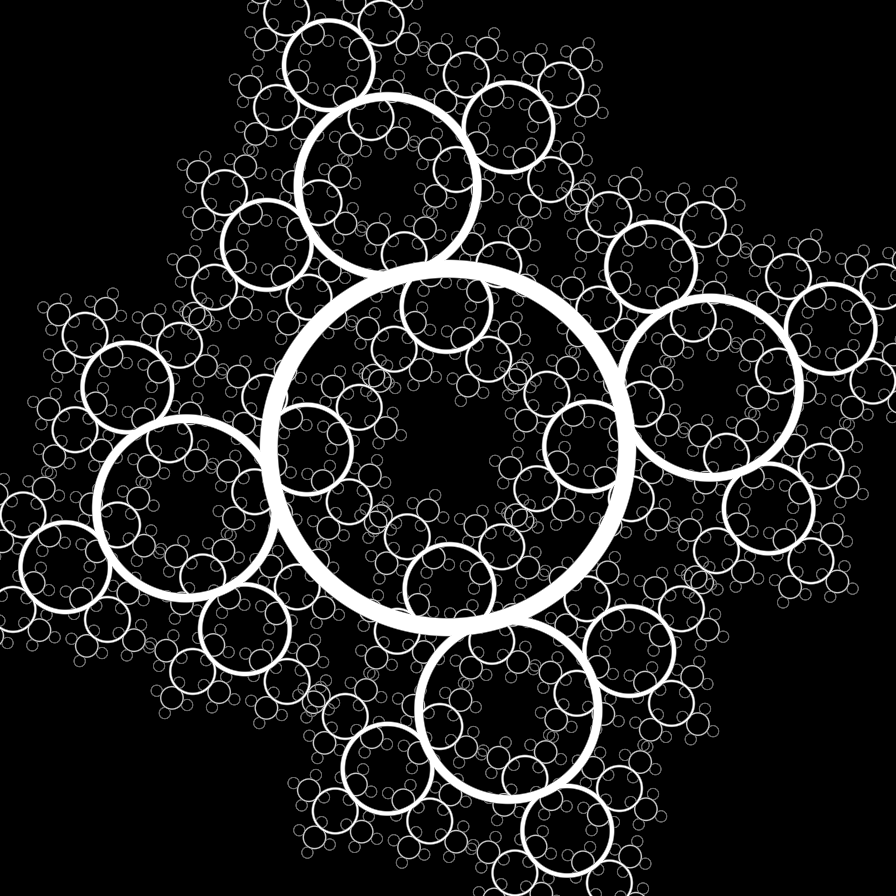
A WebGL 2 fragment shader for this pattern:

```glsl
#version 300 es
precision highp float;

uniform vec2 u_resolution;
out vec4 fragColor;

const int   LAST_LEVEL  = 5;       // depth of the ring tree
const int   BRANCHES    = 4;       // children of each ring
const float ROOT_RADIUS = 0.2;     // in canvas units
const float SHRINK      = 0.5;     // child radius / parent radius
const float SPACING     = 1.5;     // child distance / parent radius
const float TWIST       = 0.2265;  // added turn per level, radians
const float HALF_STROKE = 0.05;    // half line width / radius
const float REACH       = 3.0;     // bound of a subtree / its radius
const float SOFTNESS    = 1.4;     // edge filter width in pixels
const int   MAX_STEPS   = 4096;
const float QUARTER     = 1.57079633;

// Share of the filter footprint covered by a ring's stroke.
float ringCoverage(float dist, float radius, float footprint) {
    float d = (dist - radius) / footprint;
    float h = HALF_STROKE * radius / footprint;
    return clamp(d + h + 0.5, 0.0, 1.0) - clamp(d - h + 0.5, 0.0, 1.0);
}

// Depth-first walk of the tree, skipping subtrees out of reach.
float ringTree(vec2 p, float footprint) {
    vec2 center[LAST_LEVEL + 1];
    int nextChild[LAST_LEVEL + 1];
    center[0] = vec2(0.0);
    nextChild[0] = 0;

    float ink = ringCoverage(length(p), ROOT_RADIUS, footprint);
    float radius = ROOT_RADIUS;
    int level = 0;

    for (int i = 0; i < MAX_STEPS; i++) {
        // Return to the parent once a node is finished.
        if (level == LAST_LEVEL || nextChild[level] == BRANCHES) {
            if (level == 0) break;
            level--;
            radius /= SHRINK;
            continue;
        }

        float angle = TWIST * float(level + 1) + QUARTER * float(nextChild[level]);
        nextChild[level]++;
        vec2 c = center[level] + SPACING * radius * vec2(cos(angle), sin(angle));
        float childRadius = radius * SHRINK;
        float dist = length(p - c);
        if (dist > REACH * childRadius + footprint) continue;

        // Draw the child and descend into it.
        ink = max(ink, ringCoverage(dist, childRadius, footprint));
        level++;
        radius = childRadius;
        center[level] = c;
        nextChild[level] = 0;
    }
    return ink;
}

void main() {
    float canvas = min(u_resolution.x, u_resolution.y);
    vec2 p = (gl_FragCoord.xy - 0.5 * u_resolution) / canvas;
    fragColor = vec4(vec3(ringTree(p, SOFTNESS / canvas)), 1.0);
}
```
